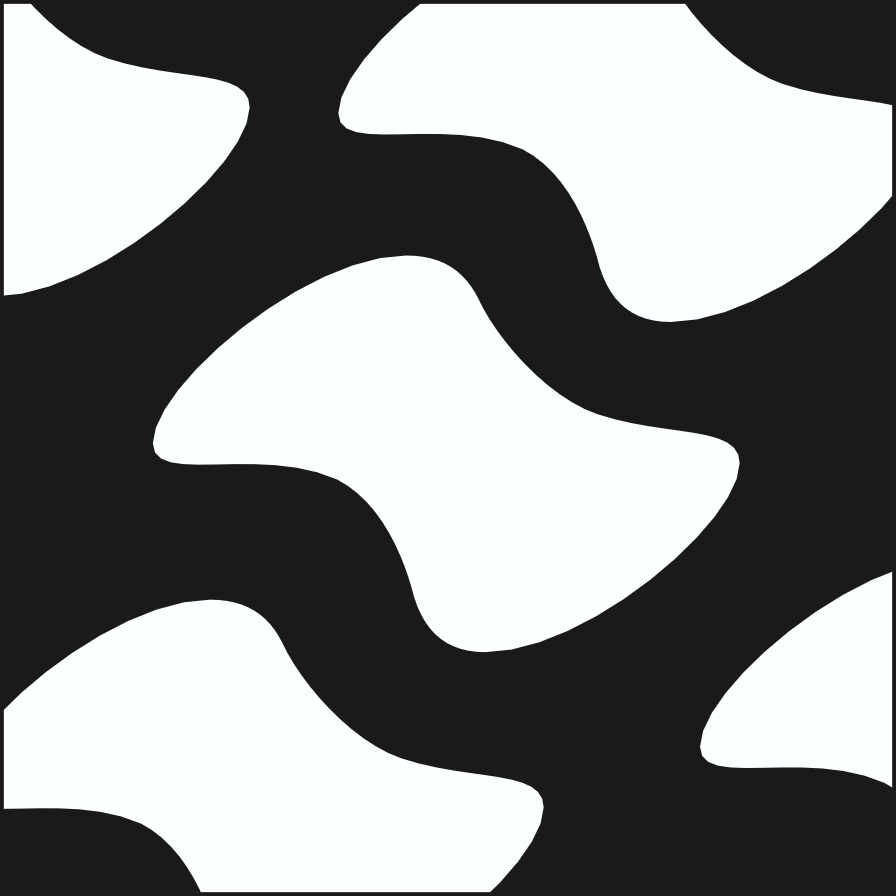
Write a WebGL 2 fragment shader that draws this pattern.

```glsl
#version 300 es
precision highp float;
// Staggered white wavy blobs on black, cut off by a thin dark frame.

#define UNITS 768.0                  // drawing units per canvas side
#define CENTRE vec2(382.0, 379.0)    // middle blob
#define STEP_UP vec2(163.5, 289.0)   // step along the steep diagonal
#define STEP_DOWN vec2(444.5, -282.5) // step along the shallow diagonal
#define DRIFT_UP vec2(-4.5, -6.0)    // unevenness of each step
#define DRIFT_DOWN vec2(24.5, 22.5)
#define FRAME 3.3                    // frame width
#define CURVE_STEPS 12               // chords per curve
#define DARK vec3(0.10)
#define LIGHT vec3(0.99, 1.0, 1.0)

uniform vec2 u_resolution;
out vec4 fragColor;

// Blob outline: cubic curves through the nodes, with two handles per curve.
const int CURVES = 8;
const vec2 NODE[CURVES] = vec2[](
    vec2(-251, 9), vec2(-34, 170), vec2(28, 133), vec2(130, 34),
    vec2(252, -8), vec2(34, -170), vec2(-27, -123), vec2(-93, -22));
const vec2 LEAVE[CURVES] = vec2[](
    vec2(-251, 58), vec2(-3, 170), vec2(43, 100), vec2(190, 14),
    vec2(252, -58), vec2(3, -170), vec2(-35, -91), vec2(-160, 8));
const vec2 ARRIVE[CURVES] = vec2[](
    vec2(-120, 170), vec2(16, 157), vec2(86, 49), vec2(252, 25),
    vec2(121, -170), vec2(-17, -155), vec2(-54, -42), vec2(-251, -28));

vec2 cubic(vec2 a, vec2 b, vec2 c, vec2 d, float t) {
    float s = 1.0 - t;
    return s * s * s * a + 3.0 * s * t * (s * b + t * c) + t * t * t * d;
}

float boxDistance(vec2 p, vec2 halfSize) {
    vec2 q = abs(p) - halfSize;
    return length(max(q, 0.0)) + min(max(q.x, q.y), 0.0);
}

// Signed distance to the blob, negative inside.
float blobDistance(vec2 p) {
    float bounds = boxDistance(p, vec2(254.0, 173.0));
    if (bounds > 8.0) return bounds;

    float nearest = 1e9;
    float side = 1.0;
    vec2 a = NODE[0];
    for (int i = 0; i < CURVES; i++) {
        for (int k = 1; k <= CURVE_STEPS; k++) {
            float t = float(k) / float(CURVE_STEPS);
            vec2 b = cubic(NODE[i], LEAVE[i], ARRIVE[i], NODE[(i + 1) % CURVES], t);
            vec2 edge = b - a;
            vec2 toP = p - a;
            vec2 gap = toP - edge * clamp(dot(toP, edge) / dot(edge, edge), 0.0, 1.0);
            nearest = min(nearest, dot(gap, gap));
            // Flip sides whenever a ray to the right crosses the chord.
            if ((a.y > p.y) != (b.y > p.y) && toP.x < edge.x * toP.y / edge.y) side = -side;
            a = b;
        }
    }
    return side * sqrt(nearest);
}

void main() {
    vec2 p = gl_FragCoord.xy / u_resolution * UNITS;
    float pixel = UNITS / min(u_resolution.x, u_resolution.y);

    // The middle blob and its four neighbours along the diagonals.
    float d = 1e9;
    for (int i = -1; i <= 1; i++) {
        for (int j = -1; j <= 1; j++) {
            if (abs(i) + abs(j) > 1) continue;
            vec2 offset = float(i) * STEP_UP + float(j) * STEP_DOWN
                        + float(i * i) * DRIFT_UP + float(j * j) * DRIFT_DOWN;
            d = min(d, blobDistance(p - CENTRE - offset));
        }
    }

    // Frame
    d = max(d, boxDistance(p - 0.5 * UNITS, vec2(0.5 * UNITS - FRAME)));

    float cover = clamp(0.5 - d / pixel, 0.0, 1.0);
    fragColor = vec4(mix(DARK, LIGHT, cover), 1.0);
}
```
